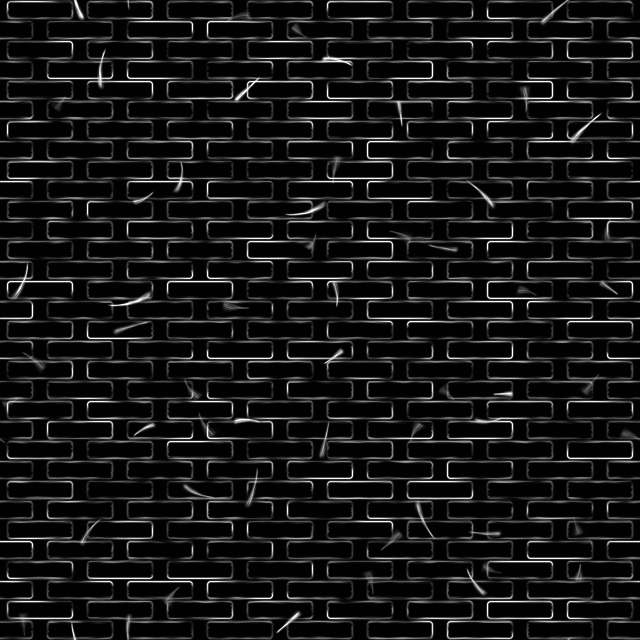
Reproduce this texture map procedurally as a WebGL 1 fragment shader.

```glsl
precision highp float;
// Worn brick edge mask: thin rounded outlines in running bond on black.
// Box distances give the outlines, gradient noise wears and smears them,
// and a jittered grid scatters tapered scratches and soft smudges on top.

uniform vec2 u_resolution;

const vec2 BRICKS = vec2(8.0, 32.0);             // repeats across and down
const vec2 BRICK_HALF = vec2(0.0507, 0.0131);    // half size, canvas units
const float CORNER_RADIUS = 0.0050;
const float SHARP_WIDTH = 0.0013;                // line falloff where bright
const float DULL_WIDTH = 0.0017;                 // line falloff where faded
const float DULL_LEVEL = 0.34;
const float SIDE_LEVEL = 0.60;                   // faded short sides
const float SMEAR = 0.0016;
const vec2 WEAR_SCALE = vec2(11.0, 37.0);
const vec2 STREAK_SCALE = vec2(42.0, 270.0);
const float SCRATCH_GRID = 8.0;
const float SCRATCH_CHANCE = 0.88;
const float SMUDGE_SHARE = 0.45;
const vec3 BASE = vec3(0.004);
const vec3 LINE = vec3(1.0);

float hash(vec2 p) {
  vec3 a = fract(p.xyx * vec3(0.1031, 0.1030, 0.0973));
  a += dot(a, a.yzx + 33.33);
  return fract((a.x + a.y) * a.z);
}

float cornerSlope(vec2 cell, vec2 offset, vec2 period) {
  float angle = 6.2832 * hash(mod(cell, period) + 17.0);
  return dot(vec2(cos(angle), sin(angle)), offset);
}

// Gradient noise that repeats after the given number of cells.
float noise(vec2 p, vec2 period) {
  vec2 i = floor(p);
  vec2 f = p - i;
  vec2 u = f * f * f * (f * (f * 6.0 - 15.0) + 10.0);
  vec2 e = vec2(1.0, 0.0);
  float low = mix(cornerSlope(i, f, period),
                  cornerSlope(i + e.xy, f - e.xy, period), u.x);
  float high = mix(cornerSlope(i + e.yx, f - e.yx, period),
                   cornerSlope(i + e.xx, f - e.xx, period), u.x);
  return mix(low, high, u.y);
}

float roundedBox(vec2 p, vec2 halfSize, float radius) {
  vec2 q = abs(p) - halfSize + radius;
  return length(max(q, 0.0)) + min(max(q.x, q.y), 0.0) - radius;
}

float falloff(float d, float width) {
  float x = d / max(width, 0.65 / u_resolution.y);
  return exp(-x * x);
}

// Brick outlines, including the lines of the rows above and below.
float brickLines(vec2 uv) {
  float wear = noise(uv * WEAR_SCALE, WEAR_SCALE);
  float fade = noise(uv * vec2(29.0, 43.0) + 5.0, vec2(29.0, 43.0));
  float streak = noise(uv * STREAK_SCALE, STREAK_SCALE);
  float result = 0.0;
  for (int j = -1; j <= 1; j++) {
    float row = floor(uv.y * BRICKS.y) + float(j);
    float x = uv.x * BRICKS.x + 0.5 + 0.5 * mod(row, 2.0);
    vec2 id = vec2(mod(floor(x), BRICKS.x), mod(row, BRICKS.y));
    vec2 p = vec2(fract(x) - 0.5, uv.y * BRICKS.y - row - 0.5) / BRICKS;

    float bright = smoothstep(0.02, 0.46, wear + 0.35 * (hash(id) - 0.5));
    float d = roundedBox(p, BRICK_HALF, CORNER_RADIUS);
    d += SMEAR * streak * (1.0 - bright);

    // Long edges keep more of their strength than short sides.
    vec2 edge = abs(p) - BRICK_HALF;
    float longEdge = smoothstep(-CORNER_RADIUS, CORNER_RADIUS, edge.y - edge.x);
    float dull = DULL_LEVEL * mix(SIDE_LEVEL, 1.0, longEdge);
    dull *= clamp(1.0 + 1.3 * fade + 0.9 * streak, 0.1, 1.8);
    float level = mix(dull, 1.0, bright);
    result = max(result, level * falloff(d, mix(DULL_WIDTH, SHARP_WIDTH, bright)));
  }
  return result;
}

// One bent stroke, thin at its tail and broad at its head.
float scratch(vec2 p, vec2 id) {
  float angle = 6.2832 * hash(id + 31.0);
  float c = cos(angle);
  float s = sin(angle);
  vec2 q = vec2(c * p.x + s * p.y, c * p.y - s * p.x);
  float smudge = step(hash(id + 47.0), SMUDGE_SHARE);
  float reach = mix(0.017, 0.038, hash(id + 59.0)) * mix(1.0, 0.65, smudge);
  float t = q.x / reach;
  q.y += (hash(id + 71.0) - 0.5) * 0.5 * reach * t * t;

  float head = smoothstep(-0.6, 0.9, t);
  float width = mix(0.0013, mix(0.0034, 0.0062, smudge), head);
  float ends = smoothstep(1.0, 0.7, abs(t));
  float grain = noise(q * vec2(60.0, 420.0) + id * 7.0, vec2(64.0));
  float level = mix(0.9, 0.38, smudge) * mix(0.55, 1.1, hash(id + 83.0));
  return level * ends * falloff(q.y, width) * clamp(1.0 + 0.9 * grain, 0.0, 1.5);
}

float scratches(vec2 uv) {
  vec2 home = floor(uv * SCRATCH_GRID);
  float result = 0.0;
  for (int j = -1; j <= 1; j++) {
    for (int i = -1; i <= 1; i++) {
      vec2 cell = home + vec2(float(i), float(j));
      vec2 id = mod(cell, SCRATCH_GRID);
      vec2 center = (cell + vec2(hash(id + 3.0), hash(id + 11.0))) / SCRATCH_GRID;
      float present = step(hash(id + 23.0), SCRATCH_CHANCE);
      result = max(result, present * scratch(uv - center, id));
    }
  }
  return result;
}

void main() {
  vec2 uv = gl_FragCoord.xy / u_resolution;
  float lines = clamp(brickLines(uv), 0.0, 1.0);
  float marks = clamp(scratches(uv), 0.0, 1.0);
  float mask = 1.0 - (1.0 - lines) * (1.0 - marks);
  gl_FragColor = vec4(mix(BASE, LINE, mask), 1.0);
}
```
